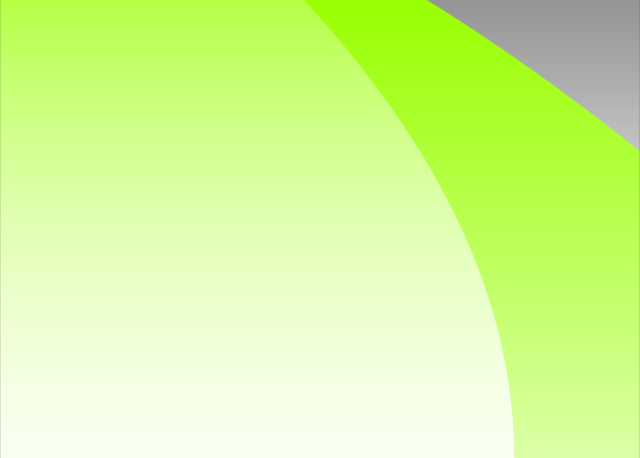
Give the GLSL for this background, as a WebGL 2 fragment shader.

```glsl
#version 300 es
precision highp float;

uniform vec2 u_resolution;
out vec4 fragColor;

const vec3 LIME = vec3(0.6, 1.0, 0.0);
const vec3 WHITE = vec3(1.0);

// Antialiased inside of a signed field (negative is inside)
float coverage(float field) {
    return clamp(0.5 - field / max(fwidth(field), 1e-6), 0.0, 1.0);
}

// Parabolic right border of the pale front panel
float panelField(vec2 uv) {
    return uv.x - (0.8035 - 0.3285 * uv.y * uv.y);
}

// Gently bowed upper border of the green sweep
float sweepField(vec2 uv) {
    float run = uv.x - 0.667;
    float drop = run * (0.867 + 0.376 * run);
    return uv.y - (1.0 - drop);
}

// Thin strips along both sides
float rimField(vec2 uv, float width) {
    return min(uv.x, 1.0 - uv.x) - width;
}

void main() {
    vec2 uv = gl_FragCoord.xy / u_resolution;
    float depth = 1.0 - uv.y;

    // Vertical gradients
    vec3 grey = vec3(0.58 + 0.56 * depth);
    vec3 green = mix(LIME, WHITE, 0.65 * depth);
    vec3 pale = mix(green, WHITE, mix(0.27, 0.85, depth));

    // Layers from back to front
    vec3 color = mix(grey, green, coverage(sweepField(uv)));
    color = mix(color, pale, coverage(panelField(uv)));

    // Faint side shading
    color *= 1.0 - 0.13 * coverage(rimField(uv, 0.0013));

    fragColor = vec4(color, 1.0);
}
```
